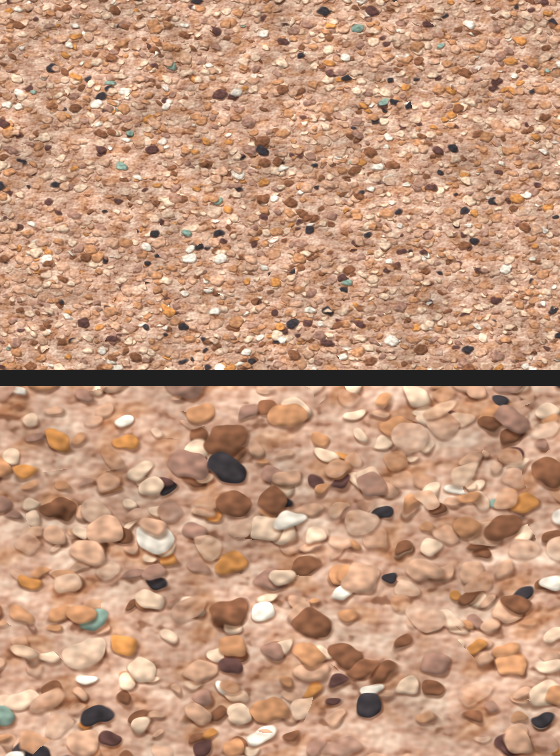
Top, the full canvas; bottom, a detail of the centre.
Reproduce this texture procedurally as a WebGL 2 fragment shader.

```glsl
#version 300 es
precision highp float;
// Exposed-aggregate wall: small flattened pebbles bedded in rough pink mortar.
// Jittered grids of lumpy ellipses are stacked from fine grit to large stones,
// each lit from the upper left and partly veiled by gradient-noise mortar.

uniform vec2 u_resolution;
out vec4 outColor;

// Integer hash: three independent values in 0..1
vec3 hash3(vec2 cell, int seed) {
    uvec3 v = uvec3(ivec3(ivec2(cell), seed)) * 1664525u + 1013904223u;
    v.x += v.y * v.z; v.y += v.z * v.x; v.z += v.x * v.y;
    v ^= v >> 16u;
    v.x += v.y * v.z; v.y += v.z * v.x; v.z += v.x * v.y;
    return vec3(v >> 8u) / 16777216.0;
}

float cornerSlope(vec2 cell, vec2 offset) {
    float angle = 6.2832 * hash3(cell, 77).x;
    return dot(vec2(cos(angle), sin(angle)), offset);
}

float gradientNoise(vec2 p) {
    vec2 i = floor(p), f = p - i;
    vec2 u = f * f * f * (f * (f * 6.0 - 15.0) + 10.0);
    vec2 e = vec2(1, 0);
    return 1.4 * mix(
        mix(cornerSlope(i, f), cornerSlope(i + e, f - e), u.x),
        mix(cornerSlope(i + e.yx, f - e.yx), cornerSlope(i + 1.0, f - 1.0), u.x), u.y);
}

// Mortar height: lumps, crumbs and sand
float mortarHeight(vec2 p) {
    return 0.7 * gradientNoise(p * vec2(32, 54))
         + 0.5 * gradientNoise(p * vec2(75, 115) + 31.0)
         + 0.3 * gradientNoise(p * vec2(150, 200) + 67.0);
}

vec3 mortarColor(vec2 p) {
    float height = mortarHeight(p);
    float relief = height - mortarHeight(p + vec2(-0.002, 0.003));
    vec3 color = vec3(0.82, 0.65, 0.55);
    // Ochre stains and pale lime blooms
    float stain = gradientNoise(p * vec2(24, 38) + 51.0);
    color = mix(color, vec3(0.77, 0.56, 0.42), 0.8 * smoothstep(0.1, 0.5, stain));
    color = mix(color, vec3(0.92, 0.79, 0.69), 0.7 * smoothstep(0.1, 0.5, -stain));
    color += vec3(0.10, 0.12, 0.12) * relief + vec3(0.12, 0.14, 0.14) * height;
    return mix(color, vec3(0.52, 0.35, 0.26), 0.7 * smoothstep(0.32, 0.75, -height));
}

vec3 stoneColor(float pick) {
    if (pick < 0.24) return vec3(0.84, 0.66, 0.54);   // peach
    if (pick < 0.50) return vec3(0.94, 0.81, 0.69);   // cream
    if (pick < 0.68) return vec3(0.79, 0.57, 0.41);   // ochre
    if (pick < 0.77) return vec3(0.67, 0.51, 0.44);   // dusty rose
    if (pick < 0.86) return vec3(0.55, 0.37, 0.27);   // brown
    if (pick < 0.91) return vec3(0.95, 0.90, 0.83);   // white quartz
    if (pick < 0.94) return vec3(0.83, 0.57, 0.33);   // orange
    if (pick < 0.97) return vec3(0.40, 0.28, 0.26);   // plum
    if (pick < 0.995) return vec3(0.25, 0.23, 0.24);  // slate
    return vec3(0.55, 0.64, 0.58);                    // green
}

void main() {
    vec2 p = gl_FragCoord.xy / u_resolution.y;
    float pixel = 1.0 / u_resolution.y;
    vec3 mortar = mortarColor(p);
    vec3 color = mortar;

    // Shared warp makes outlines lumpy; mottling varies stone faces
    vec2 warped = p + 0.0042 * vec2(gradientNoise(p * 58.0), gradientNoise(p * 58.0 + 40.0));
    float mottle = gradientNoise(p * vec2(95, 140) + 9.0);
    float crowding = gradientNoise(p * vec2(5, 8) + 3.0);

    for (int layer = 0; layer < 5; layer++) {
        float size = mix(0.021, 0.042, float(layer) / 4.0);
        vec2 grid = warped / size + 7.37 * float(layer);
        for (int y = 1; y >= -1; y--)
        for (int x = -1; x <= 1; x++) {
            vec2 cell = floor(grid) + vec2(x, y);
            vec3 place = hash3(cell, layer);
            vec3 look = hash3(cell, layer + 20);
            vec3 form = hash3(cell, layer + 40);
            if (place.z > 0.40 + 0.25 * crowding) continue;

            // Flattened ellipse, tilted a little off the horizontal
            float tilt = (form.x - 0.5) * 1.1;
            mat2 turn = mat2(cos(tilt), -sin(tilt), sin(tilt), cos(tilt));
            vec2 radius = size * mix(0.26, 0.47, form.y) * vec2(1, mix(0.45, 0.78, form.z));
            vec2 offset = (grid - cell - mix(vec2(0.2), vec2(0.8), place.xy)) * size;
            vec2 q = turn * offset / radius;
            vec2 shadowQ = turn * (offset - vec2(0.0010, -0.0024)) / radius;
            float dist = (length(q) - 1.0) * radius.y;
            float shadowDist = (length(shadowQ) - 1.0) * radius.y;

            // Dusty stones lie deeper in the mortar; dark ones stay clean
            float veil = look.x < 0.77 ? 0.65 * smoothstep(0.4, 1.0, look.z) : 0.0;

            // Contact shadow, then the domed face with its dark lower rim
            color *= 1.0 - vec3(0.31, 0.38, 0.42) * (1.0 - 0.6 * veil)
                   * (1.0 - smoothstep(-0.001, 0.002, shadowDist));
            float facing = dot(offset / radius, vec2(-0.35, 0.85));
            vec3 face = stoneColor(look.x) * (0.97 + 0.12 * look.y);
            face *= 1.01 + 0.07 * facing + 0.19 * mottle;
            face *= 1.0 - 0.25 * smoothstep(0.5, 1.0, length(q)) * smoothstep(0.1, -0.7, facing);
            face = mix(face, mortar, veil);
            color = mix(color, face, 1.0 - smoothstep(-pixel, pixel, dist));
        }
    }

    // Fine sand, then broad drifts of lighter and darker wall
    color *= 1.0 + 0.09 * gradientNoise(p * vec2(130, 165) + 13.0);
    color *= 1.01 + 0.10 * gradientNoise(p * vec2(5, 8) + 21.0) + 0.13 * gradientNoise(p * vec2(14, 22) + 5.0);
    outColor = vec4(clamp(color, 0.0, 1.0), 1.0);
}
```
